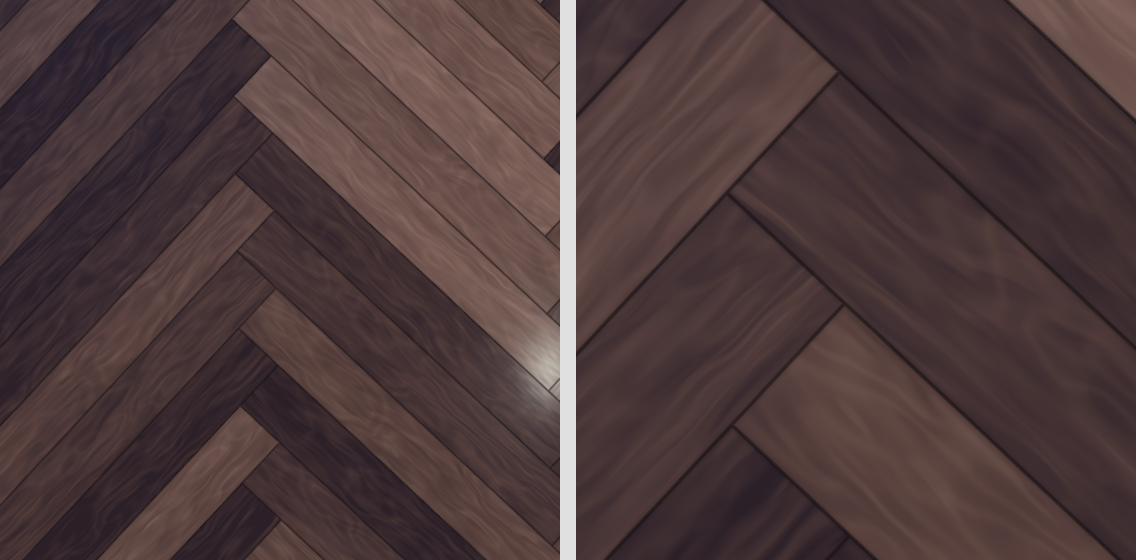
Left: the whole. Right: its middle third, enlarged.
A Shadertoy shader for this texture:

```glsl
const vec2 ORIGIN = vec2(0.420, 0.690);      // a corner on the central zigzag
const vec2 STEP_RIGHT = vec2(0.0703, -0.0658); // one plank width, down to the right
const vec2 STEP_LEFT = vec2(-0.0673, -0.0723); // one plank width, down to the left
const float PLANK_LENGTH = 8.0;              // in plank widths
const float SEAM_HALF_WIDTH = 0.011;         // in plank widths
const float SEAM_DEPTH = 0.6;
const float BEVEL_WIDTH = 0.045;
const float GRAIN_STRENGTH = 0.24;
const float FIGURE_STRENGTH = 0.07;
const float PORE_STRENGTH = 0.13;

const vec3 DARK_WOOD = vec3(0.170, 0.125, 0.155);
const vec3 MID_WOOD = vec3(0.345, 0.253, 0.237);
const vec3 LIGHT_WOOD = vec3(0.580, 0.460, 0.420);
const vec3 SEAM_COLOR = vec3(0.090, 0.065, 0.080);
const vec3 GLARE_COLOR = vec3(0.74, 0.72, 0.68);
const vec3 COOL_TINT = vec3(-0.015, 0.000, 0.025);
const vec2 GLARE_CENTER = vec2(0.985, 0.340);
const vec2 GLARE_SIZE = vec2(0.050, 0.062);

// Stain of successive planks, from the top of the zigzag down
const float RIGHT_TONES[12] = float[12](
    0.42, 0.45, 0.58, 0.70, 0.56, 0.66, 0.18, 0.22, 0.42, 0.09, 0.24, 0.48);
const float LEFT_TONES[12] = float[12](
    0.20, 0.42, 0.08, 0.34, 0.12, 0.19, 0.45, 0.30, 0.12, 0.55, 0.09, 0.40);

float hash(vec2 p) {
    vec3 q = fract(p.xyx * 0.1031);
    q += dot(q, q.yzx + 33.33);
    return fract((q.x + q.y) * q.z);
}

float noise(vec2 p) {
    vec2 cell = floor(p);
    vec2 f = fract(p);
    f = f * f * (3.0 - 2.0 * f);
    return mix(mix(hash(cell), hash(cell + vec2(1, 0)), f.x),
               mix(hash(cell + vec2(0, 1)), hash(cell + vec2(1, 1)), f.x), f.y);
}

float fbm(vec2 p) {
    float sum = 0.0;
    float amplitude = 0.5;
    for (int i = 0; i < 4; i++) {
        sum += amplitude * noise(p);
        p = p * 2.0 + 17.3;
        amplitude *= 0.5;
    }
    return sum;
}

// Wood grain around zero; p is along and across the plank
float woodGrain(vec2 p, float seed) {
    p += vec2(seed * 91.0, seed * 47.0);
    float bend = fbm(p * vec2(0.45, 1.3));
    p.y += 0.7 * (bend - 0.5);
    float streaks = fbm(p * vec2(0.7, 6.0)) - 0.47;
    float rings = 0.5 + 0.5 * sin(48.0 * bend + 9.0 * p.y);
    float pores = noise(p * vec2(2.2, 21.0)) - 0.5;
    float flecks = smoothstep(0.74, 0.95, noise(p * vec2(1.6, 17.0) + 40.0));
    return GRAIN_STRENGTH * streaks + FIGURE_STRENGTH * (rings * rings - 0.4)
         + PORE_STRENGTH * pores + 0.08 * flecks;
}

vec3 woodColor(float tone) {
    vec3 color = mix(DARK_WOOD, MID_WOOD, clamp(tone / 0.42, 0.0, 1.0));
    return mix(color, LIGHT_WOOD, clamp((tone - 0.42) / 0.58, 0.0, 1.0));
}

void mainImage(out vec4 fragColor, in vec2 fragCoord) {
    vec2 uv = fragCoord / iResolution.xy;

    // Skewed grid with cells one plank width wide
    vec2 grid = inverse(mat2(STEP_RIGHT, STEP_LEFT)) * (uv - ORIGIN);
    vec2 cell = floor(grid);
    float period = 2.0 * PLANK_LENGTH;
    float phase = mod(cell.x - cell.y - 1.0, period);
    bool leansRight = phase < PLANK_LENGTH;

    // First cell of the plank, and position along and across it
    vec2 start = cell;
    if (leansRight) start.x -= phase;
    else start.y -= period - 1.0 - phase;
    vec2 local = grid - start;
    if (!leansRight) local = local.yx;

    // Stain and grain
    float seed = hash(start + (leansRight ? 53.0 : 211.0));
    int index = int(mod(start.x + 6.0, 12.0));
    float tone = leansRight ? RIGHT_TONES[index] : LEFT_TONES[index];
    tone += 0.04 * (seed - 0.5) + woodGrain(local, seed);

    // Room light: brighter to the upper right, cooler to the upper left
    tone += 0.10 * (uv.x - 0.5) + 0.05 * (uv.y - 0.5);
    vec3 color = woodColor(tone);
    color += COOL_TINT * smoothstep(0.9, 0.0, length(uv - vec2(0.0, 1.0)));

    // Glossy reflection
    vec2 g = (uv - GLARE_CENTER) / GLARE_SIZE;
    float glare = 0.75 * exp(-dot(g, g)) + 0.16 * exp(-0.16 * dot(g, g));
    color = mix(color, GLARE_COLOR, glare * (0.8 + 0.4 * noise(local * vec2(5.0, 25.0))));

    // Bevel and seam
    vec2 toEdge = min(local, vec2(PLANK_LENGTH, 1.0) - local);
    float edge = min(toEdge.x, toEdge.y);
    float pixel = 1.0 / (length(STEP_RIGHT) * iResolution.y);
    color *= 1.0 - 0.12 * (1.0 - smoothstep(0.0, BEVEL_WIDTH, edge));
    float seam = 1.0 - smoothstep(SEAM_HALF_WIDTH - pixel, SEAM_HALF_WIDTH + pixel, edge);
    color = mix(color, SEAM_COLOR, SEAM_DEPTH * seam);

    fragColor = vec4(color, 1.0);
}
```
